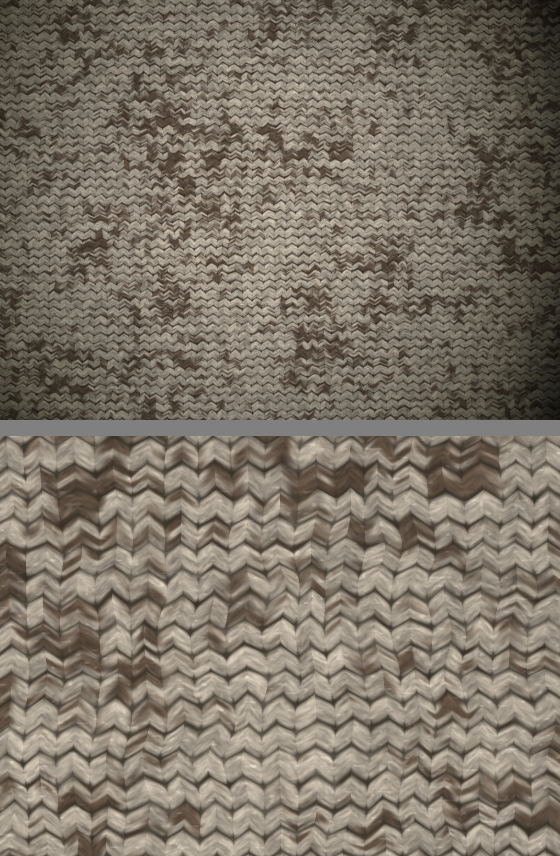
Top, the full canvas; bottom, a detail of the centre.
Write a Shadertoy shader that draws this texture.

```glsl
// Flecked stockinette knit: rows of shallow V stitches in pale and brown yarn.
// Each half stitch is a sheared, rounded leg; layered noise picks its
// colour and fibres, and an off-centre lamp darkens the borders.

#define COLUMNS 50.0
#define ROWS 49.0
#define SLANT 0.43
#define WOBBLE vec2(0.45, 0.30)
#define FLECK_LEVEL 0.55
#define FIBRE_STRENGTH 0.30
#define LIGHT_CENTRE vec2(0.46, 0.51)
#define LIGHT_FALLOFF vec2(1.85, 0.95)
#define PALE_YARN vec3(0.635, 0.597, 0.542)
#define BROWN_YARN vec3(0.335, 0.278, 0.228)
#define GAP_COLOR vec3(0.20, 0.175, 0.14)

float hash(vec2 p) {
    vec3 q = fract(vec3(p.xyx) * 0.1031);
    q += dot(q, q.yzx + 33.33);
    return fract((q.x + q.y) * q.z);
}

float noise(vec2 p) {
    vec2 i = floor(p), f = fract(p);
    f = f * f * (3.0 - 2.0 * f);
    return mix(mix(hash(i), hash(i + vec2(1, 0)), f.x),
               mix(hash(i + vec2(0, 1)), hash(i + vec2(1, 1)), f.x), f.y);
}

// Share of brown yarn: faint patches, short runs along a row, thin strands.
float brownAmount(vec2 leg, vec2 along) {
    float patches = noise(leg * vec2(0.13, 0.16) + 7.0);
    float runs = noise(vec2(along.x * 0.9, leg.y * 7.3) + 31.0);
    float fleck = hash(leg + 113.0);
    float strands = noise(along * vec2(1.6, 4.0) + 57.0);
    float mixture = 0.20 * patches + 0.34 * runs + 0.14 * fleck + 0.32 * strands;
    return smoothstep(FLECK_LEVEL - 0.06, FLECK_LEVEL + 0.15, mixture);
}

vec3 knit(vec2 uv) {
    // Stitch grid with uneven tension
    vec2 grid = uv * vec2(COLUMNS, ROWS);
    vec2 p = grid + WOBBLE * (vec2(noise(grid * 0.6), noise(grid * 0.7 + 19.0)) - 0.5);
    p.y += 0.2 * sin(uv.x * 5.0 + uv.y * 3.0);

    // Legs rise from the middle of each V towards both sides
    float side = abs(fract(p.x) - 0.5) * 2.0;
    float height = p.y - SLANT * sqrt(side * side + 0.015);
    vec2 leg = vec2(floor(p.x * 2.0), floor(height));
    vec2 local = vec2(side, fract(height)) * 2.0 - 1.0;

    // Rounded yarn profile, narrower at the foot of the V
    float thickness = 0.97 + 0.22 * (hash(leg + 71.0) - 0.5);
    float across = local.y / thickness;
    float taper = local.x < 0.0 ? 0.50 : 0.20;
    float body = across * across + taper * pow(abs(local.x), 4.0);
    float cover = 1.0 - smoothstep(0.42, 1.25, body);

    // Yarn colour with fine fibres running along the leg
    vec2 along = vec2(p.x, height);
    vec3 yarn = mix(PALE_YARN, BROWN_YARN, brownAmount(leg, along));
    float fibres = noise(along * vec2(4.0, 8.0)) + 0.5 * noise(along * vec2(11.0, 15.0)) - 0.75;
    yarn *= 1.0 + FIBRE_STRENGTH * fibres + 0.14 * (hash(leg) - 0.5);
    yarn *= 0.99 + 0.07 * local.y;

    // Sparse glints on loose fibres
    yarn += 0.10 * smoothstep(0.82, 0.98, noise(grid * vec2(4.0, 6.0) + 83.0));

    // Gaps of varied depth, partly bridged by fuzz
    float fuzz = 0.45 * noise(p * vec2(1.7, 2.3) + 41.0);
    return mix(mix(GAP_COLOR, yarn, fuzz), yarn, cover);
}

// Lamp brightness and the warmer cast towards the borders
vec3 lamp(vec2 uv) {
    vec2 q = uv - LIGHT_CENTRE;
    float level = 1.08 - dot(LIGHT_FALLOFF, q * q);
    level -= 0.14 * smoothstep(0.86, 1.02, uv.x);
    level = max(level + 0.06 * (noise(uv * 5.0) - 0.5), 0.16);
    return level * mix(vec3(0.98, 1.0, 0.91), vec3(1.0), smoothstep(0.4, 0.95, level));
}

void mainImage(out vec4 fragColor, in vec2 fragCoord) {
    // Four samples per pixel smooth the yarn edges
    vec3 color = vec3(0.0);
    for (int i = 0; i < 4; i++) {
        vec2 offset = vec2(i % 2, i / 2) * 0.5 - 0.25;
        color += knit((fragCoord + offset) / iResolution.xy);
    }
    color *= 0.25 * lamp(fragCoord / iResolution.xy);
    fragColor = vec4(clamp(color, 0.0, 1.0), 1.0);
}
```
